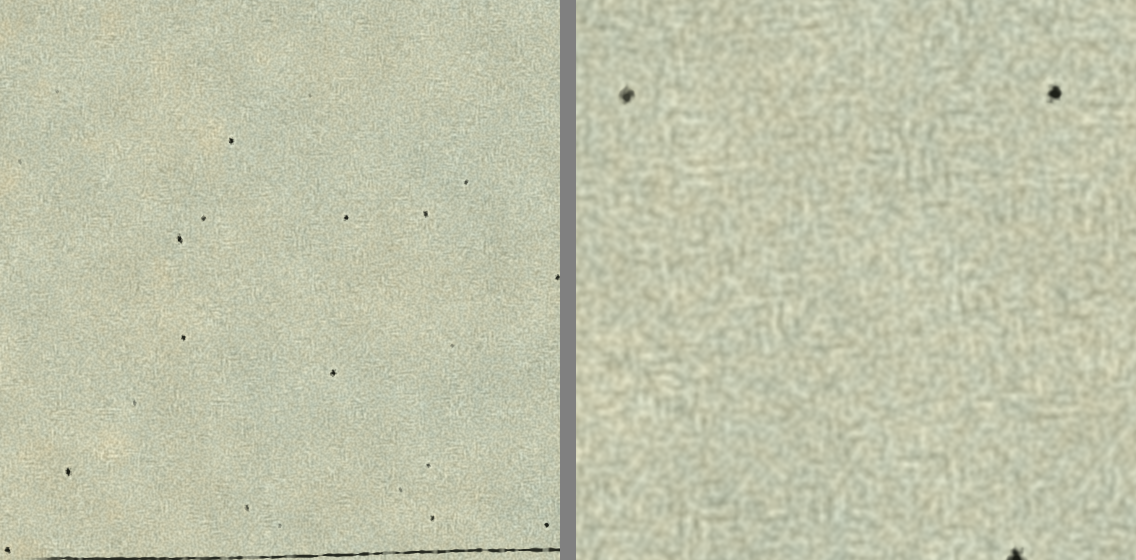
Left, the full canvas; right, a detail of the centre.
This texture is drawn by a three.js fragment shader. Its source:

```glsl
// Aged grey-green paper with fine fibrous grain, ink specks and a worn dark rule at the foot.
#define PAPER vec3(0.758, 0.770, 0.672)
#define INK vec3(0.10, 0.11, 0.08)
#define WARM_TINT vec3(0.030, 0.006, -0.016)
#define GRAIN_FREQ 215.0
#define GRAIN_GAIN 0.112
#define WEAVE_GAIN 0.125
#define MOTTLE_GAIN 0.030
#define SPECK_COUNT 22
#define SPECK_SIZE 0.0052
#define RULE_WIDTH 0.0026

varying vec2 vUv;

vec2 hash2(vec2 p) {
  vec3 q = fract(vec3(p.xyx) * vec3(0.1031, 0.1030, 0.0973));
  q += dot(q, q.yzx + 33.33);
  return fract((q.xx + q.yz) * q.zy);
}

float gradientDot(vec2 cell, vec2 corner, vec2 f) {
  float angle = 6.2832 * hash2(cell + corner).x;
  return dot(vec2(cos(angle), sin(angle)), f - corner);
}

float gradientNoise(vec2 p) {
  vec2 cell = floor(p);
  vec2 f = p - cell;
  vec2 u = f * f * f * (f * (f * 6.0 - 15.0) + 10.0);
  float low = mix(gradientDot(cell, vec2(0.0), f), gradientDot(cell, vec2(1.0, 0.0), f), u.x);
  float high = mix(gradientDot(cell, vec2(0.0, 1.0), f), gradientDot(cell, vec2(1.0), f), u.x);
  return mix(low, high, u.y);
}

float fbm(vec2 p) {
  float sum = 0.0;
  float gain = 1.0;
  for (int i = 0; i < 4; i++) {
    sum += gain * gradientNoise(p);
    p = mat2(1.6, 1.2, -1.2, 1.6) * p + 17.3;
    gain *= 0.6;
  }
  return sum;
}

// Fine tooth of the paper, with patches of short upright and level strokes
float paperGrain(vec2 uv) {
  vec2 p = uv * GRAIN_FREQ;
  float tooth = gradientNoise(mat2(0.8, 0.6, -0.6, 0.8) * p + 31.7);
  float upright = gradientNoise(p * vec2(1.0, 0.32) + 211.4);
  float level = gradientNoise(p * vec2(0.32, 1.0) + 97.6);
  float direction = smoothstep(-0.2, 0.2, gradientNoise(uv * 36.0 + 5.2));
  float strength = 0.75 + 1.1 * gradientNoise(uv * 24.0 + 71.0);
  return GRAIN_GAIN * tooth + WEAVE_GAIN * strength * mix(level, upright, direction);
}

// Ink coverage in x, pale rim in y
vec2 inkSpecks(vec2 uv) {
  vec2 cover = vec2(0.0);
  for (int i = 0; i < SPECK_COUNT; i++) {
    float id = float(i);
    vec2 center = fract(vec2(0.7549, 0.5698) * id + 0.17 + 0.22 * hash2(vec2(id, 3.0)));
    vec2 look = hash2(vec2(id, 19.0));
    float radius = SPECK_SIZE * mix(0.65, 1.25, look.x);
    vec2 d = uv - center;
    d.x += 0.35 * (look.y - 0.5) * d.y;
    d *= vec2(1.15, mix(1.1, 0.65, look.y));
    float r = length(d) / radius + 0.5 * gradientNoise(uv * 260.0 + id);
    float dark = mix(0.25, 1.0, smoothstep(0.15, 0.75, look.x));
    cover.x = max(cover.x, dark * (1.0 - smoothstep(0.25, 1.15, r)));
    cover.y = max(cover.y, dark * smoothstep(0.9, 1.4, r) * (1.0 - smoothstep(1.4, 2.1, r)));
  }
  return cover;
}

// Thin broken rule rising gently to the right
float wornRule(vec2 uv) {
  float height = 0.002 + 0.016 * smoothstep(0.28, 0.98, uv.x);
  height += 0.0016 * gradientNoise(vec2(uv.x * 38.0, 4.5));
  float width = RULE_WIDTH * (1.0 + 0.9 * gradientNoise(vec2(uv.x * 90.0, 8.5)));
  float line = 1.0 - smoothstep(width * 0.4, width * 1.5, abs(uv.y - height));
  float wear = smoothstep(-0.45, 0.1, gradientNoise(vec2(uv.x * 75.0, 12.5)));
  return line * mix(0.4, 1.0, wear) * smoothstep(0.04, 0.12, uv.x);
}

void main() {
  vec2 uv = vUv;

  // Slow mottling and warm stains, stronger to the left and foot
  float mottle = fbm(uv * 9.0 + 2.6);
  float warmth = fbm(uv * 5.0 + 43.1) + 0.55 * (0.5 - uv.x) + 0.35 * (0.45 - uv.y);
  float stain = smoothstep(0.28, 0.6, gradientNoise(uv * 11.0 + 61.3) + 0.2 * (0.5 - uv.x));
  vec3 color = PAPER + MOTTLE_GAIN * mottle;
  color += WARM_TINT * (0.55 * warmth + 0.8 * stain);

  // Grain with a faint shift of hue
  color += paperGrain(uv);
  color += WARM_TINT * 0.9 * gradientNoise(uv * 75.0 + 13.7);

  // Ink marks
  vec2 specks = inkSpecks(uv);
  color += 0.05 * specks.y;
  color = mix(color, INK, max(specks.x, 0.92 * wornRule(uv)));

  gl_FragColor = vec4(clamp(color, 0.0, 1.0), 1.0);
}
```
